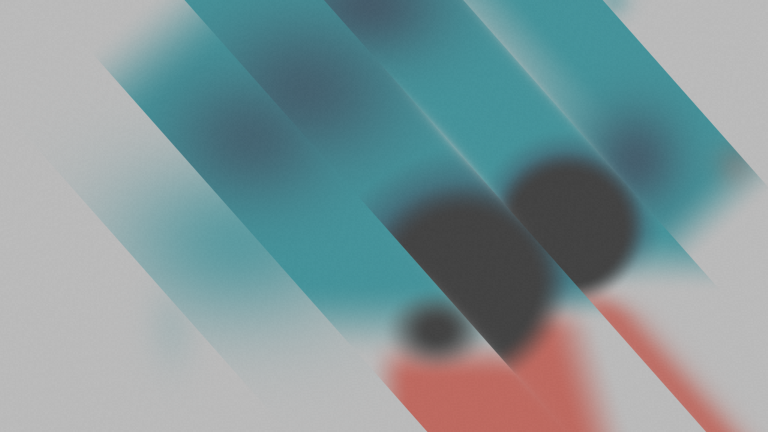
Write a Shadertoy shader that draws this background.

```glsl
const vec3 PAPER = vec3(0.73);
const vec3 TEAL  = vec3(0.27, 0.575, 0.605);
const vec3 SLATE = vec3(0.27, 0.34, 0.40);
const vec3 CORAL = vec3(0.745, 0.385, 0.345);
const vec3 COAL  = vec3(0.262);

const float SLOPE = 1.13;         // drop of each seam per unit of width
const float FIRST_SEAM = -0.218;  // where the first seam meets the top edge
const float SPACING = 0.3226;     // horizontal width of a band
const float SEAM_BLUR = 0.007;    // as a share of the band width
const float GRAIN = 0.012;

float glow(vec2 p, vec2 center, vec2 radius) {
    vec2 q = (p - center) / radius;
    return exp(-dot(q, q));
}

float disc(vec2 p, vec2 center, float radius, float blur) {
    return 1.0 - smoothstep(radius - blur, radius + blur, length(p - center));
}

float fadeOut(float from, float to, float x) {
    return 1.0 - smoothstep(from, to, x);
}

float hash(vec2 p) {
    return fract(sin(dot(p, vec2(127.1, 311.7))) * 43758.5);
}

// Colour of one glass band; p has its origin at the top left
vec3 paintBand(vec2 p, int band) {
    float along = dot(p, normalize(vec2(1.0, SLOPE)));
    float across = p.x - p.y / SLOPE - FIRST_SEAM - float(band) * SPACING;
    float teal = 0.0, slate = 0.0, coral = 0.0, coal = 0.0;

    if (band < 0) {
        teal = 0.15 * glow(p, vec2(0.40, 0.75), vec2(0.06, 0.10));
    } else if (band == 0) {
        teal = 0.8 * glow(p, vec2(0.56, 0.56), vec2(0.29, 0.19));
    } else if (band == 1) {
        teal = smoothstep(0.22, 0.43, along) * fadeOut(0.65, 0.84, p.y);
        slate = 0.75 * glow(p, vec2(0.58, 0.32), vec2(0.19, 0.15));
        coral = 0.92 * smoothstep(0.77, 0.88, p.y) * smoothstep(0.85, 0.95, p.x);
        coal = disc(p * vec2(0.8, 1.0), vec2(0.808, 0.765), 0.06, 0.045);
    } else if (band == 2) {
        teal = fadeOut(0.64, 0.75, p.y);
        slate = 0.8 * glow(p, vec2(0.70, 0.21), vec2(0.22, 0.17));
        slate = max(slate, 0.9 * disc(p, vec2(1.06, 0.66), 0.25, 0.10));
        slate *= teal;
        float fringe = p.x - 1.31 - 0.3 * (p.y - 0.72);
        coral = 0.92 * fadeOut(-0.07, 0.07, fringe) * smoothstep(0.68, 0.78, p.y);
        coal = disc(p, vec2(1.076, 0.66), 0.205, 0.045);
    } else if (band == 3) {
        teal = fadeOut(0.53, 0.68, p.y);
        slate = 0.9 * glow(p, vec2(0.85, 0.01), vec2(0.18, 0.13));
        slate = max(slate, 0.8 * disc(p, vec2(1.315, 0.52), 0.18, 0.05) * teal);
        coral = 0.85 * glow(vec2(across, 0.0), vec2(0.015, 0.0), vec2(0.065, 1.0));
        coral *= smoothstep(0.64, 0.74, p.y);
        coal = disc(p, vec2(1.315, 0.528), 0.155, 0.03);
    } else if (band == 4) {
        float haze = fadeOut(0.0, 0.14, across) * fadeOut(0.1, 0.4, p.y);
        teal = fadeOut(1.38, 1.52, along) * (1.0 - 0.45 * haze);
        slate = 0.85 * glow(p, vec2(1.47, 0.37), vec2(0.11, 0.12));
        coral = 0.25 * glow(p, vec2(1.70, 0.38), vec2(0.05));
    } else if (band == 5) {
        teal = 0.4 * glow(p, vec2(1.42, 0.0), vec2(0.04));
    }

    vec3 color = mix(PAPER, TEAL, teal);
    color = mix(color, CORAL, coral);
    color = mix(color, SLATE, slate);
    return mix(color, COAL, coal);
}

// Light caught by a seam, strongest at one height
float seamLight(int seam, float y, float offset) {
    vec3 light = vec3(0.0, 1.0, 0.2);  // strength, height, reach
    if (seam == 2) light = vec3(0.18, 0.78, 0.15);
    if (seam == 3) light = vec3(0.45, 0.34, 0.12);
    if (seam == 4) light = vec3(0.40, 0.18, 0.20);
    float reach = (y - light.y) / light.z;
    return light.x * exp(-reach * reach - abs(offset) / 0.035);
}

void mainImage(out vec4 fragColor, in vec2 fragCoord) {
    vec2 p = fragCoord / iResolution.y;
    p.y = 1.0 - p.y;

    // Blend the two bands that meet at the nearest seam
    float position = (p.x - p.y / SLOPE - FIRST_SEAM) / SPACING;
    float nearest = floor(position + 0.5);
    float offset = position - nearest;
    int seam = int(nearest);
    float side = smoothstep(-SEAM_BLUR, SEAM_BLUR, offset);
    vec3 color = mix(paintBand(p, seam - 1), paintBand(p, seam), side);
    color = mix(color, PAPER, seamLight(seam, p.y, offset));

    // Fine grain
    color += GRAIN * (hash(floor(p * 288.0)) - 0.5);
    fragColor = vec4(color, 1.0);
}
```
